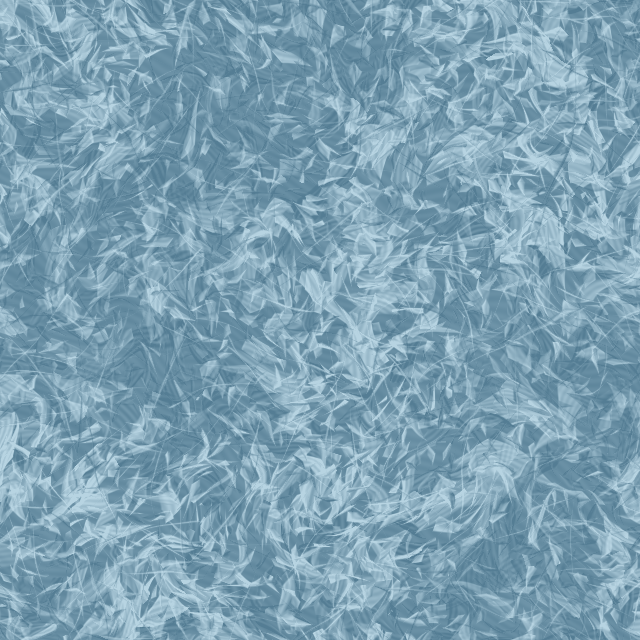
A WebGL 1 fragment shader for this texture:

```glsl
precision highp float;
// Crumpled sheet of blue ice: overlapping pale and dark shards with fine creases.
uniform vec2 u_resolution;

const vec3 DEEP_BLUE = vec3(0.375, 0.53, 0.615);
const vec3 PALE_ICE = vec3(0.66, 0.78, 0.84);
const float TAU = 6.2832;
const float EDGE = 0.0016; // edge softness in canvas units
const float MEAN_TONE = 0.36;
const float CONTRAST = 1.4;

vec4 hash4(vec2 p) {
  vec4 h = fract(p.xyxy * vec4(0.1031, 0.1030, 0.0973, 0.1099));
  h += dot(h, h.wzxy + 33.33);
  return fract((h.xxyz + h.yzzw) * h.zywx);
}

vec2 rotate(vec2 p, float angle) {
  float c = cos(angle), s = sin(angle);
  return vec2(c * p.x - s * p.y, s * p.x + c * p.y);
}

// Layered sines that bend straight shards into folds.
vec2 crumple(vec2 p, float amount) {
  float frequency = 13.0;
  for (int i = 0; i < 4; i++) {
    float phase = float(i) * 1.9;
    p += amount / frequency * sin(frequency * p.yx + vec2(phase, phase * 1.7 + 1.0));
    p = rotate(p, 0.9);
    frequency *= 1.8;
  }
  return p;
}

// Broad cloudy variation, 0 to 1.
float cloud(vec2 p) {
  float sum = 0.0;
  float frequency = 7.0;
  for (int i = 0; i < 4; i++) {
    p = rotate(p, 1.1) + 0.37;
    sum += sin(p.x * frequency + 1.5 * sin(p.y * frequency * 0.8)) / (1.0 + float(i));
    frequency *= 1.6;
  }
  return clamp(0.5 + 0.32 * sum, 0.0, 1.0);
}

// Signed distance-like value of a lopsided kite, flatter below; negative inside.
float kite(vec2 q, float halfLength, float halfWidth, float peak, float flatness) {
  float rise = (q.x + halfLength) / (halfLength + peak);
  float fall = (halfLength - q.x) / (halfLength - peak);
  float upper = q.y - halfWidth * min(rise, fall);
  float lower = -q.y - halfWidth * flatness * min(rise, fall);
  return max(upper, lower);
}

// Lays one grid of scattered shards over the given tone.
float shardLayer(float tone, vec2 p, float scale, float seed, float width, float opacity, float density) {
  vec2 g = rotate(p, seed * 1.3) * scale + seed * 17.0 + 60.0;
  vec2 cell = floor(g);
  float soft = EDGE * scale;
  for (int j = -1; j <= 1; j++) {
    for (int i = -1; i <= 1; i++) {
      vec2 id = cell + vec2(float(i), float(j));
      vec4 a = hash4(id + seed * 31.0);
      vec4 b = hash4(id + seed * 31.0 + 113.0);
      vec2 q = rotate(g - id - a.xy, a.z * TAU);
      q.y += (a.w - 0.5) * 0.35 * (q.x * q.x - 0.15);
      float halfLength = mix(0.35, 0.8, b.x);
      float halfWidth = width * mix(0.4, 1.5, b.y);
      float peak = (b.z - 0.5) * halfLength * 1.8;
      float d = kite(q, halfLength, halfWidth, peak, mix(0.15, 1.0, a.w));
      float cover = smoothstep(soft, -soft, d);

      // Tone: pale or dark sheet, shaded across, with creases along it.
      float pale = step(b.w, mix(0.36, 0.84, density));
      float sheet = mix(mix(-0.12, 0.2, a.w), mix(0.5, 1.02, b.z), pale);
      float crease = sin(q.y * mix(450.0, 900.0, b.x) / scale + 2.0 * sin(q.x * 5.0 + TAU * b.y));
      float rim = smoothstep(-3.0 * soft, 0.0, d) * sign(q.y);
      sheet += 0.13 * crease + 0.18 * rim + 0.2 * q.y / halfWidth * pale;
      float strength = opacity * mix(0.5, 1.0, a.y) * mix(0.7, 1.0, density);
      tone = mix(tone, sheet, cover * strength);
    }
  }
  return tone;
}

void main() {
  vec2 uv = gl_FragCoord.xy / min(u_resolution.x, u_resolution.y);
  float density = cloud(uv);
  vec2 folded = crumple(uv, 0.2);

  // Plain ice below, faintly brushed.
  float tone = 0.1 + 0.08 * cloud(uv * 3.0 + 2.0);
  tone += 0.04 * sin(folded.y * 420.0 + 3.0 * sin(folded.x * 35.0));

  // Shards, from broad sheets to small splinters.
  float scale = 7.0;
  for (int i = 0; i < 7; i++) {
    float seed = float(i) + 1.0;
    tone = shardLayer(tone, folded, scale, seed, 0.23, 0.92, density);
    scale *= 1.33;
  }

  // Thin needles and scratches, bent less than the sheets.
  vec2 nearlyStraight = crumple(uv, 0.08);
  for (int i = 0; i < 3; i++) {
    float seed = float(i) + 11.0;
    tone = shardLayer(tone, nearlyStraight, 8.0 + 4.0 * float(i), seed, 0.025, 0.75, density);
  }

  tone = 0.39 + (tone - MEAN_TONE) * CONTRAST;
  tone = clamp(tone, -0.16, 1.2);
  gl_FragColor = vec4(mix(DEEP_BLUE, PALE_ICE, tone), 1.0);
}
```
